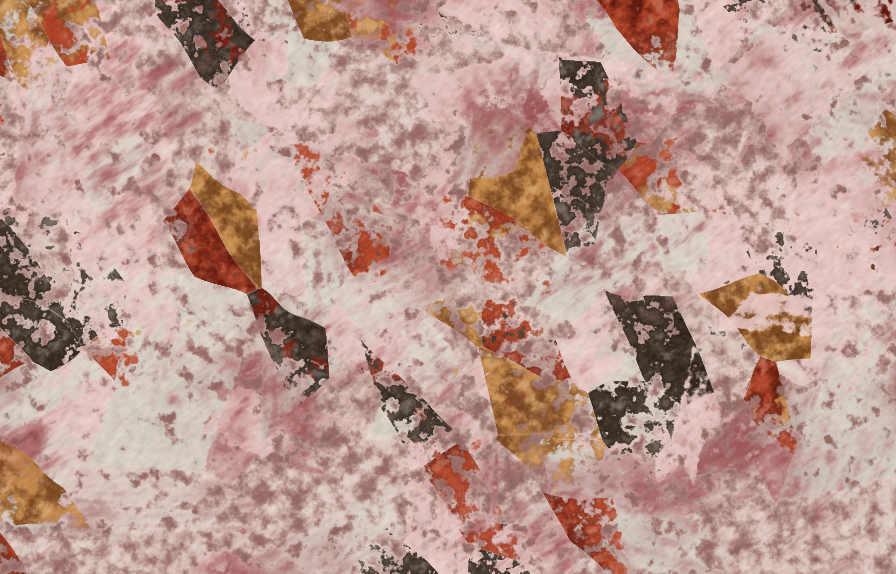
A WebGL 1 fragment shader for this texture:

```glsl
precision highp float;
uniform vec2 u_resolution;

vec2 hash2(vec2 p) {
  p = vec2(dot(p, vec2(127.1, 311.7)), dot(p, vec2(269.5, 183.3)));
  return fract(sin(p) * 43758.5);
}

mat2 turn(float a) {
  return mat2(cos(a), -sin(a), sin(a), cos(a));
}

float corner(vec2 cell, vec2 f, vec2 offset) {
  return dot(hash2(cell + offset) * 2.0 - 1.0, f - offset);
}

float gradientNoise(vec2 p) {
  vec2 cell = floor(p), f = fract(p);
  vec2 u = f * f * f * (f * (f * 6.0 - 15.0) + 10.0);
  float low = mix(corner(cell, f, vec2(0, 0)), corner(cell, f, vec2(1, 0)), u.x);
  float high = mix(corner(cell, f, vec2(0, 1)), corner(cell, f, vec2(1, 1)), u.x);
  return mix(low, high, u.y);
}

float fbm(vec2 p) {
  float sum = 0.0, gain = 0.65;
  for (int i = 0; i < 4; i++) {
    sum += gain * gradientNoise(p);
    p = turn(0.6) * p * 2.0 + 13.7;
    gain *= 0.6;
  }
  return sum;
}

// Angular cell: xy is its identity, z the distance to its border
vec3 shard(vec2 p) {
  vec2 base = floor(p), id = base;
  float nearest = 9.0, second = 9.0;
  for (int y = -1; y <= 1; y++) {
    for (int x = -1; x <= 1; x++) {
      vec2 cell = base + vec2(x, y);
      float d = length(cell + hash2(cell) - p);
      if (d < nearest) {
        second = nearest;
        nearest = d;
        id = cell;
      } else {
        second = min(second, d);
      }
    }
  }
  return vec3(id, second - nearest);
}

// Pale or rose paint dragged by a knife; alpha is its worn coverage
vec4 knifeStroke(vec2 p, float i, float patchTone, float grit) {
  vec2 place = hash2(vec2(i, 3.0)), shape = hash2(vec2(i, 17.0));
  vec2 tint = hash2(vec2(i, 41.0));
  vec2 q = turn(0.6 + (shape.x - 0.5) * 2.8) * (p - (place * 1.2 - 0.1) * vec2(1.56, 1.0));
  vec2 size = mix(vec2(0.07, 0.03), vec2(0.20, 0.10), shape.y);
  q.x += q.y * (tint.y - 0.5) * 1.6;
  q.y += q.x * (tint.x - 0.5) * 0.6;
  vec2 inset = size - abs(q);
  float edge = min(inset.x, inset.y) + grit * 0.02;
  float drag = gradientNoise(vec2(q.x * 14.0, q.y * 60.0) + i * 7.3);

  vec3 pale = mix(vec3(0.89, 0.765, 0.75), vec3(0.83, 0.80, 0.765), smoothstep(0.35, 0.75, tint.y + drag * 0.3 + grit * 0.4));
  float rose = smoothstep(-0.06, 0.50, patchTone + 0.4 * (tint.x - 0.5) + 0.3 * drag + 0.45 * grit);
  vec3 paint = mix(pale, vec3(0.57, 0.27, 0.28), rose * 0.9);
  paint += 0.06 * drag + 0.05 * smoothstep(0.006, 0.0, edge);

  float wear = smoothstep(-0.12, 0.28, 0.7 * drag + grit * 1.3 + 0.2 - 0.4 * q.x / size.x);
  return vec4(paint, smoothstep(0.0, 0.005, edge) * wear * 0.93);
}

// Rust, ochre and near-black ground; alpha is where it stays exposed
vec4 underpaint(vec2 p, float grit) {
  vec3 cell = shard(turn(0.7) * p * vec2(10.5, 5.5) + 0.2 * gradientNoise(p * 9.0));
  vec2 pick = hash2(cell.xy + 5.3);
  float blotch = fbm(p * 12.0 + 31.0);
  float kind = pick.x + blotch * 0.5;
  float dark = smoothstep(0.63, 0.67, kind + grit * 0.15);
  vec3 rust = mix(vec3(0.40, 0.12, 0.08), vec3(0.68, 0.27, 0.16), smoothstep(-0.3, 0.3, blotch + grit * 0.8));
  vec3 ochre = mix(vec3(0.50, 0.30, 0.15), vec3(0.76, 0.54, 0.30), smoothstep(-0.3, 0.3, grit - blotch));
  vec3 paint = mix(ochre, rust, smoothstep(0.28, 0.33, kind + grit * 0.15));
  paint = mix(paint, vec3(0.23, 0.185, 0.155) + 0.22 * grit, dark);

  float cluster = gradientNoise(p * 2.7 + 8.4) + 0.9 * (pick.y - 0.5) + 0.18 * cos(p.x * 7.6);
  float ragged = grit * (0.55 + 0.45 * dark) + 0.3 * blotch;
  float exposed = smoothstep(0.0, 0.12, cluster + ragged - 0.27);
  return vec4(paint, exposed * smoothstep(0.0, 0.04, cell.z + 0.02));
}

void main() {
  vec2 p = gl_FragCoord.xy / u_resolution.y;
  float grit = fbm(p * 32.0);
  float patchTone = fbm(p * 3.2 + 4.0);
  vec4 ground = underpaint(p, grit);

  // Mottled first coat
  vec3 color = mix(vec3(0.62, 0.45, 0.43), vec3(0.84, 0.75, 0.72), smoothstep(-0.35, 0.2, grit - patchTone * 0.4));

  // Overlapping strokes, with the ground scraped open before the last few
  for (int i = 0; i < 96; i++) {
    if (i == 88) color = mix(color, ground.rgb, ground.a);
    vec4 stroke = knifeStroke(p, float(i), patchTone, grit);
    color = mix(color, stroke.rgb, stroke.a);
  }

  // Rose smears and chalky dry brushing, both along the diagonal
  vec2 along = turn(0.65) * p;
  float brush = fbm(along * vec2(9.0, 28.0) + 50.0);
  float smear = fbm(p * 2.6 + 71.0) + 0.6 * brush + 0.3 * grit;
  color = mix(color, vec3(0.60, 0.30, 0.31), 0.75 * smoothstep(0.14, 0.50, smear) * (1.0 - 0.7 * ground.a));
  float chalk = smoothstep(0.08, 0.32, 0.7 * grit - 0.6 * brush);
  color = mix(color, vec3(0.86, 0.81, 0.785), 0.5 * chalk * (1.0 - 0.6 * ground.a));

  // Fine relief of the dried paint
  color += 0.09 * grit + 0.06 * gradientNoise(along * vec2(60.0, 130.0));
  gl_FragColor = vec4(clamp(color, 0.0, 1.0), 1.0);
}
```
